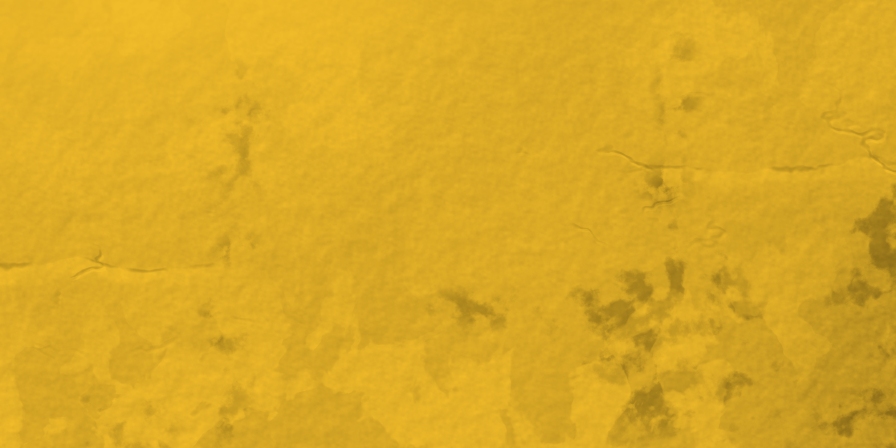
A Shadertoy shader for this texture:

```glsl
// Weathered ochre plaster wall: a soft sheen at the upper left, flaking paint,
// grimy pits, a rising broken ledge and short cracks. All layers are value-noise
// fbm, summed into one tone that scales a single ochre hue.
#define OCHRE vec3(0.870, 0.678, 0.150)
#define BASE_TONE 0.972
#define SHEEN 0.085
#define FLAKE_LIFT 0.075
#define GRIME_DEPTH 0.20
#define CORNER_SHADE 0.11
#define CRACK_DEPTH 0.13
#define RELIEF 0.16
#define GRAIN 0.035

float hash(vec2 p) {
    vec3 q = fract(p.xyx * 0.1031);
    q += dot(q, q.yzx + 33.33);
    return fract((q.x + q.y) * q.z);
}

float noise(vec2 p) {
    vec2 i = floor(p), f = fract(p);
    f = f * f * (3.0 - 2.0 * f);
    float low = mix(hash(i), hash(i + vec2(1, 0)), f.x);
    float high = mix(hash(i + vec2(0, 1)), hash(i + vec2(1, 1)), f.x);
    return mix(low, high, f.y);
}

float fbm(vec2 p) {
    float sum = 0.0, amp = 0.5;
    for (int i = 0; i < 5; i++) {
        sum += amp * noise(p);
        p = mat2(1.6, 1.2, -1.2, 1.6) * p + 17.3;
        amp *= 0.5;
    }
    return sum / 0.97;
}

// Soft elliptical mask
float spot(vec2 p, vec2 center, vec2 radius) {
    vec2 d = (p - center) / radius;
    return exp(-dot(d, d));
}

// Height of the broken ledge that climbs to the right
float ledgeHeight(float x) {
    return 0.405 + 0.205 * smoothstep(0.4, 1.55, x);
}

// Thin contour lines of noise, kept only in scattered stretches
float crack(vec2 p) {
    float line = 1.0 - smoothstep(0.003, 0.022, abs(fbm(p * vec2(4.0, 7.0) + 31.0) - 0.5));
    return line * smoothstep(0.50, 0.62, fbm(p * 5.0 + 73.0));
}

// Dark pits between pale nodules; coverage rises with the mask
float pits(vec2 p, float mask) {
    float n = 0.6 * fbm(p * 26.0 + 9.0) + 0.4 * fbm(p * 9.0 + 41.0);
    return smoothstep(0.60, 0.76, n + 0.20 * mask) * smoothstep(0.05, 0.5, mask);
}

void mainImage(out vec4 fragColor, in vec2 fragCoord) {
    vec2 p = fragCoord / iResolution.y;
    p.x *= 2.0 * iResolution.y / iResolution.x;
    vec2 warp = vec2(fbm(p * 6.0 + 3.0), fbm(p * 6.0 + 57.0)) - 0.5;
    float clouds = fbm(p * 2.5 + 12.0) - 0.5;

    // Broad light and shade
    float tone = BASE_TONE + 0.06 * clouds;
    tone += SHEEN * spot(p, vec2(0.1, 1.05), vec2(1.1, 0.55));
    float corner = spot(p, vec2(2.05, 0.12), vec2(0.28, 0.35));
    tone -= CORNER_SHADE * corner;

    // Flaking paint, densest along the bottom and at the upper right
    float flakeZone = 0.95 * smoothstep(0.42, 0.08, p.y + 0.4 * clouds - 0.05 * p.x);
    flakeZone += 0.7 * spot(p, vec2(1.75, 0.95), vec2(0.4, 0.25));
    flakeZone += 0.4 * spot(p, vec2(0.4, 0.8), vec2(0.6, 0.3));
    float flakeNoise = fbm(p * vec2(9.0, 7.5) + 1.5 * warp + 5.0);
    float flakes = smoothstep(0.48, 0.54, flakeNoise) * min(flakeZone, 1.0);
    tone += FLAKE_LIFT * (flakes - 0.3 * flakeZone) * (1.0 - 0.6 * corner);

    // Grime columns below the ledge and dark corners
    float grime = spot(p, vec2(1.47, 0.27), vec2(0.19, 0.21));
    grime += 0.65 * spot(p, vec2(0.51, 0.22), vec2(0.07, 0.22));
    grime += 0.65 * spot(p, vec2(0.28, 0.05), vec2(0.12, 0.10));
    grime += 0.45 * spot(p, vec2(1.05, 0.31), vec2(0.14, 0.06));
    grime += 0.45 * spot(p, vec2(1.51, 0.82), vec2(0.06, 0.20));
    grime += 0.35 * spot(p, vec2(0.55, 0.72), vec2(0.16, 0.20));
    grime += 0.8 * spot(p, vec2(2.0, 0.50), vec2(0.12, 0.08)) + 0.7 * corner;
    float pitted = pits(p + 0.03 * warp, grime);
    tone -= GRIME_DEPTH * pitted * (1.0 - 0.4 * flakes);

    // Ledge: pale strip under a ragged dark edge, worn away mid-wall
    float above = p.y - ledgeHeight(p.x) + 0.10 * warp.y;
    float wear = smoothstep(0.65, 0.25, p.x) + smoothstep(1.3, 1.55, p.x);
    float edgeBreak = smoothstep(0.42, 0.58, fbm(p * vec2(9.0, 14.0) + 88.0));
    tone += 0.05 * wear * smoothstep(-0.05, -0.01, above) * smoothstep(0.006, 0.0, above);
    tone -= 0.13 * wear * edgeBreak * smoothstep(0.007, 0.001, abs(above - 0.004));
    float knots = spot(p, vec2(1.48, 0.59), vec2(0.05, 0.04)) + spot(p, vec2(0.53, 0.44), vec2(0.04, 0.035));
    tone -= 0.24 * knots * smoothstep(0.42, 0.62, fbm(p * 30.0 + 22.0));

    // Cracks around the ledge, each with a lit lip
    float band = spot(vec2(above), vec2(0.0), vec2(0.22));
    tone -= CRACK_DEPTH * band * (crack(p) - 0.5 * crack(p + vec2(-0.004, 0.007)));

    // Side-lit surface relief and fine grain, smoother in the sheen
    float rough = mix(0.35, 1.0, smoothstep(1.0, 0.45, p.y - 0.25 * p.x)) + 0.6 * corner;
    float slope = fbm(p * 30.0) - fbm(p * 30.0 + vec2(0.18, -0.22));
    tone += RELIEF * rough * slope;
    tone += GRAIN * rough * (noise(p * vec2(110.0, 150.0)) - 0.5);

    fragColor = vec4(OCHRE * clamp(tone, 0.58, 1.085), 1.0);
}
```
